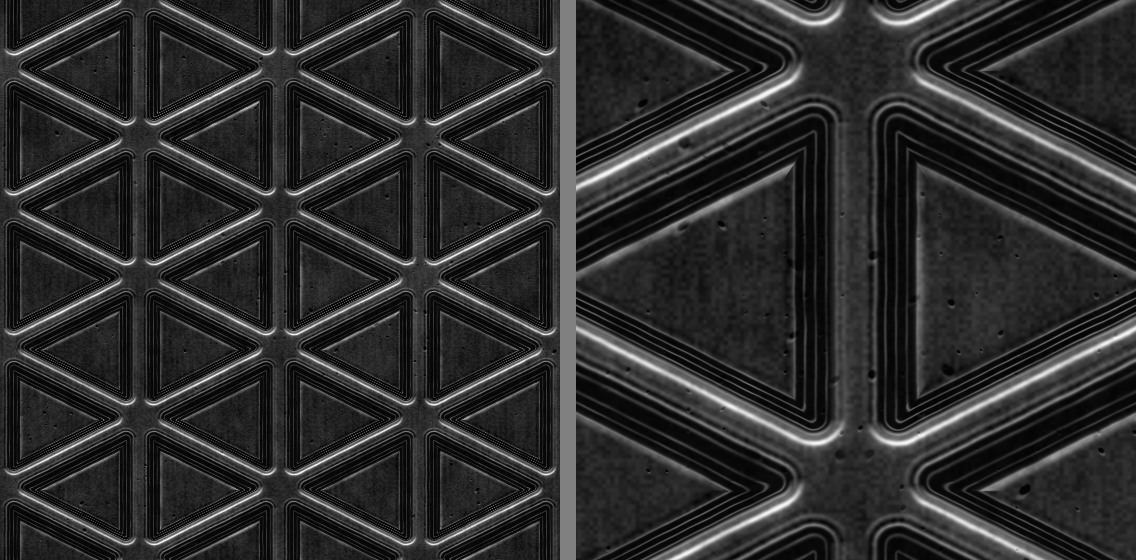
Left, the full canvas; right, a detail of the centre.
Give the GLSL for this pattern, as a WebGL 1 fragment shader.

```glsl
precision highp float;
// Dark cast-metal panel: raised triangular lattice, stepped grooves and pitted plates.
uniform vec2 u_resolution;

#define REPEATS 4.0          // triangle columns and rows; even, so that it tiles
#define ROW_SHIFT 0.521      // height of the first lattice node, in rows
#define CORNER_INSET 0.10    // inset at which triangle corners turn sharp
#define LIP 0.046            // inset where the bar drops into the groove
#define PLATE 0.148          // inset where the central plate starts
#define PLATE_DROP 0.024     // downward offset of the plate in its frame
#define RIDGE_STEP 0.026     // spacing of the groove ridges
#define LIGHT vec2(-0.17, 0.985)
#define BAR_TONE 0.175
#define PLATE_TONE 0.132
#define PIT_SHARE 0.2
#define GRAIN 0.085

float hash(vec2 p) {
  return fract(sin(dot(p, vec2(127.1, 311.7))) * 43758.5453);
}

// Value noise that wraps after n cells.
float noise(vec2 uv, vec2 n) {
  vec2 p = uv * n, i = floor(p), f = fract(p);
  f = f * f * (3.0 - 2.0 * f);
  vec2 a = mod(i, n), b = mod(i + 1.0, n);
  return mix(mix(hash(a), hash(vec2(b.x, a.y)), f.x),
             mix(hash(vec2(a.x, b.y)), hash(b), f.x), f.y);
}

float fbm(vec2 uv, float cells) {
  float sum = 0.0, gain = 0.5;
  for (int i = 0; i < 4; i++) {
    sum += gain * noise(uv, vec2(cells));
    cells *= 2.0;
    gain *= 0.5;
  }
  return sum;
}

// Distance inward from the sides of the enclosing triangle, rounded at its corners.
float inset(vec2 p) {
  p.y -= ROW_SHIFT;
  float a = fract(p.x), b = fract(p.y - 0.5 * p.x);
  vec3 t = vec3(a, b, 1.0 - fract(a + b));
  if (a + b > 1.0) t = 1.0 - t;
  float low = min(t.x, min(t.y, t.z));
  float high = max(t.x, max(t.y, t.z));
  float u = CORNER_INSET - low;
  float v = CORNER_INSET - (1.0 - low - high);
  if (u > 0.0 && v + 0.5 * u > 0.0) u = sqrt((u * u + u * v + v * v) / 0.75);
  return CORNER_INSET - u;
}

// Unit vector pointing into the triangle.
vec2 inward(vec2 p) {
  vec2 e = vec2(0.004, 0.0);
  vec2 g = vec2(inset(p + e.xy) - inset(p - e.xy), inset(p + e.yx) - inset(p - e.yx));
  return g / (length(g) + 0.0005);
}

float line(float x, float width) {
  width = max(width, 0.7 * REPEATS / u_resolution.y);
  return exp(-x * x / (width * width));
}

// Scattered ragged dents: dark hollow with a lit lower rim.
float pits(vec2 uv, float cells, float ragged) {
  vec2 p = uv * cells, id = mod(floor(p), cells);
  vec2 q = fract(p) - 0.35 - 0.3 * vec2(hash(id + 11.3), hash(id + 23.9));
  q.x += 1.4 * q.y * (hash(id + 41.1) - 0.5);
  q *= 0.6 + 0.8 * ragged;
  float radius = mix(0.08, 0.2, hash(id + 57.3));
  float hollow = 1.0 - smoothstep(0.4 * radius, radius, length(q));
  float rim = 1.0 - smoothstep(0.3 * radius, radius, length(q + vec2(0.0, 0.8 * radius)));
  return step(hash(id + 3.7), PIT_SHARE) * (rim * (1.0 - hollow) - hollow);
}

void main() {
  vec2 uv = gl_FragCoord.xy / u_resolution;
  vec2 p = uv * REPEATS;
  float blotch = fbm(uv, 14.0);
  float wear = fbm(uv + 0.37, 44.0);
  float waver = 0.006 * (wear - 0.47);
  float s = inset(p) + waver;
  vec2 dropped = p + vec2(0.0, PLATE_DROP);
  float core = mix(s, inset(dropped) + waver, smoothstep(LIP + 0.01, PLATE - 0.02, s));
  float facing = dot(inward(p), LIGHT);
  float lit = max(facing, 0.0), away = max(-facing, 0.0);
  float edgeLit = max(dot(-inward(dropped), vec2(-0.42, 0.9)), 0.0);

  // Flat surfaces
  float plate = smoothstep(PLATE - 0.008, PLATE + 0.008, core);
  float groove = smoothstep(LIP - 0.004, LIP + 0.010, s) * (1.0 - plate);
  float tone = mix(BAR_TONE, PLATE_TONE, plate) * (0.6 + 0.85 * blotch);
  tone = mix(tone, 0.03, groove);

  // Lip of the bars: twin highlights facing the light, a fainter pair facing away
  float glint = 0.8 + 0.4 * wear;
  tone += lit * glint * (0.74 * line(s - 0.031, 0.0085) + 0.52 * line(s - 0.055, 0.006));
  tone += lit * 0.12 * line(s - 0.02, 0.022);
  tone += (0.10 + 0.22 * away) * line(s - LIP, 0.006) + 0.16 * away * line(s - 0.020, 0.007);
  tone -= (0.10 - 0.06 * lit) * line(s - 0.034, 0.006) * (1.0 - lit);

  // Stepped ridges of uneven strength, then the plate edge
  float ridge = 0.5 + 0.5 * cos(6.28318 * (core - LIP - 0.024) / RIDGE_STEP);
  float uneven = 0.5 + noise(uv + 0.11, vec2(64.0));
  tone += groove * pow(ridge, 6.0) * uneven * (0.15 + 0.16 * lit + 0.04 * away);
  tone += edgeLit * line(core - PLATE - 0.006, 0.012) * (0.05 + 1.0 * wear * blotch);
  tone += 0.09 * line(core - PLATE, 0.005) - 0.05 * line(core - PLATE - 0.016, 0.008) * (1.0 - edgeLit);

  // Wear: brushed streaks, fine grain and dents
  float flatness = 1.0 - groove;
  float grain = noise(uv, vec2(400.0)) + 0.6 * noise(uv + 0.21, vec2(220.0, 30.0)) - 0.8;
  tone += GRAIN * (grain + 0.8 * (wear - 0.47)) * (0.25 + 0.75 * flatness);
  float dents = pits(uv, 44.0, wear) + 0.8 * pits(uv + 0.13, 86.0, blotch);
  tone += 0.17 * dents * (0.35 + 0.65 * flatness) * smoothstep(0.36, 0.58, blotch);

  gl_FragColor = vec4(vec3(clamp(tone, 0.015, 0.95)), 1.0);
}
```
